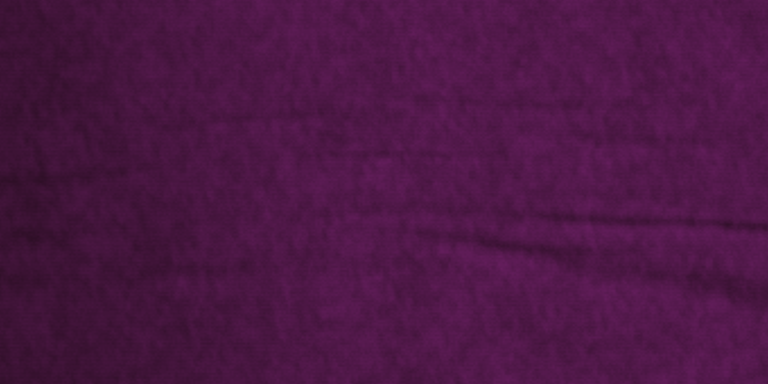
Write a Shadertoy shader that draws this texture.

```glsl
// Dim purple knitted cloth, lit from the right, with soft near-horizontal folds.
// A broad light gradient is shaded by curved fold profiles, then mottled with
// stretched value noise and a faint weave; the tone blends two dye colours.

const vec3 SHADOW_DYE = vec3(0.200, 0.063, 0.170);
const vec3 LIGHT_DYE  = vec3(0.380, 0.112, 0.350);
const float LEFT_TONE  = 0.19;
const float RIGHT_TONE = 0.69;
const float CLOUD_AMOUNT  = 0.20;
const float MOTTLE_AMOUNT = 0.30;
const float FIBRE_AMOUNT  = 0.17;
const float RIB_AMOUNT    = 0.025;
const float RIB_COUNT     = 90.0;
const int   FAINT_FOLDS   = 10;
const float FAINT_DEPTH   = 0.15;
const float SHARP_DEPTH   = 0.42;
const float BROAD_DEPTH   = 0.28;

// Integer hash of a lattice cell, from 0 to 1.
float hash(ivec2 cell) {
    uvec2 q = uvec2(cell) * uvec2(1597334673u, 3812015801u);
    uint h = (q.x ^ q.y) * 1597334673u;
    h = (h ^ (h >> 15)) * 2246822519u;
    h ^= h >> 13;
    return float(h >> 8) / 16777216.0;
}

// Smooth value noise centred on zero.
float noise(vec2 p) {
    ivec2 cell = ivec2(floor(p));
    vec2 f = fract(p);
    f = f * f * (3.0 - 2.0 * f);
    float low  = mix(hash(cell), hash(cell + ivec2(1, 0)), f.x);
    float high = mix(hash(cell + ivec2(0, 1)), hash(cell + ivec2(1, 1)), f.x);
    return mix(low, high, f.y) - 0.5;
}

// Dark groove with a weaker bright lip below it; d is height above the fold.
float foldProfile(float d, float width) {
    float groove = d / width;
    float lip = (d + 2.2 * width) / (1.4 * width);
    return 0.35 * exp(-lip * lip) - exp(-groove * groove);
}

// Short, shallow folds that rise on the left and sink on the right.
float faintFolds(vec2 p) {
    float sum = 0.0;
    for (int i = 0; i < FAINT_FOLDS; i++) {
        float slot = (float(i) + 0.5) / float(FAINT_FOLDS);
        vec2 centre = vec2(2.0 * fract(slot * 3.7 + 0.2 * hash(ivec2(i, 71))),
                           mix(0.28, 0.76, slot));
        float halfLength = mix(0.20, 0.45, hash(ivec2(i, 72)));
        float width = mix(0.009, 0.020, hash(ivec2(i, 73)));
        float along = p.x - centre.x;
        float slope = mix(0.16, -0.10, centre.x * 0.5);
        float d = p.y - centre.y - slope * along - 0.06 * along * along;
        float fade = 1.0 - smoothstep(0.2, 1.0, abs(along) / halfLength);
        sum += fade * foldProfile(d, width);
    }
    return FAINT_DEPTH * sum;
}

// The two strong folds that open towards the right edge.
float mainFolds(vec2 p) {
    float sharpLine = 0.445 - 0.045 * (p.x - 1.3);
    float broadLine = 0.400 - 0.090 * (p.x - 0.95) - 0.065 * pow(max(p.x - 0.95, 0.0), 2.0);
    float sharpFold = foldProfile(p.y - sharpLine, 0.014) * smoothstep(1.15, 1.55, p.x);
    float broadFold = foldProfile(p.y - broadLine, mix(0.014, 0.038, smoothstep(1.0, 1.8, p.x)));
    return SHARP_DEPTH * sharpFold + BROAD_DEPTH * broadFold * smoothstep(0.85, 1.25, p.x);
}

// Surface texture: clouds, slightly upright slanted tufts, and fine fibres.
float clothTexture(vec2 p) {
    vec2 slanted = vec2(p.x + 0.25 * p.y, p.y - 0.25 * p.x);
    float clouds = noise(slanted * vec2(9.0, 7.0)) + 0.6 * noise(p * 19.0 + 31.0);
    float tufts  = noise(slanted * vec2(52.0, 34.0))
                 + 0.5 * noise(slanted * vec2(88.0, 64.0) + 17.0);
    float fibres = noise(p * vec2(170.0, 190.0));
    return CLOUD_AMOUNT * clouds + MOTTLE_AMOUNT * tufts + FIBRE_AMOUNT * fibres;
}

void mainImage(out vec4 fragColor, in vec2 fragCoord) {
    vec2 p = fragCoord / iResolution.y;
    p.x *= 2.0 * iResolution.y / iResolution.x;

    // Broad light, dimmest at the lower left.
    float sweep = smoothstep(-0.05, 1.10, p.x + 0.18 * (p.y - 0.5));
    float tone = mix(LEFT_TONE, RIGHT_TONE, sweep);

    // Folds follow a gently wavering cloth.
    vec2 wavering = p + vec2(0.0, 0.022 * noise(p * vec2(5.0, 3.0) + 9.0));
    tone += (faintFolds(wavering) + mainFolds(wavering)) * mix(0.65, 1.0, sweep);

    // Texture and ribs; ribs vanish where pixels cannot resolve them.
    tone += clothTexture(p) * mix(0.75, 1.0, sweep);
    float ribFade = 1.0 - smoothstep(0.3, 0.5, RIB_COUNT / iResolution.y);
    float rib = abs(fract(p.y * RIB_COUNT + 0.08 * p.x) - 0.5) * 4.0 - 1.0;
    tone += RIB_AMOUNT * rib * ribFade;

    fragColor = vec4(mix(SHADOW_DYE, LIGHT_DYE, clamp(tone, -0.1, 1.15)), 1.0);
}
```
